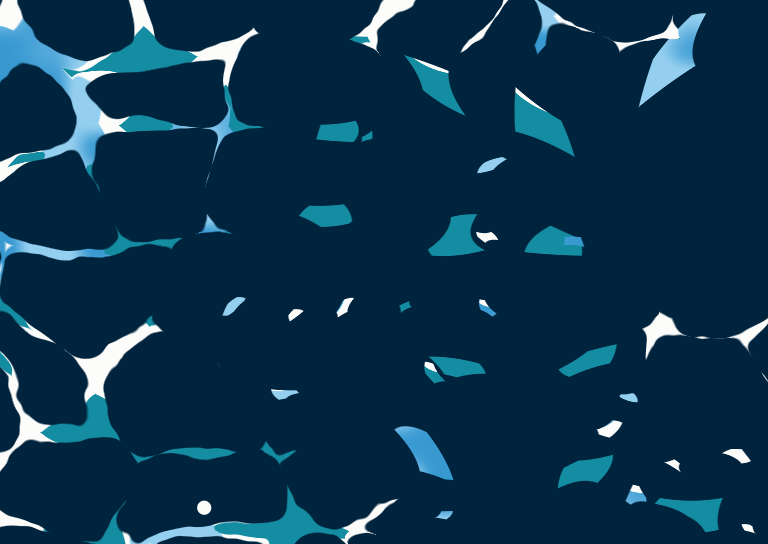
Write a Shadertoy shader that draws this texture.

```glsl
const vec3 NAVY = vec3(0.0, 0.14, 0.24);
const vec3 TEAL = vec3(0.08, 0.55, 0.63);
const vec3 WHITE = vec3(0.99, 0.99, 0.98);
const vec3 PALE_SKY = vec3(0.58, 0.81, 0.94);
const vec3 AZURE = vec3(0.22, 0.60, 0.82);

const vec2 WEB_SCALE = vec2(4.2, 5.4);  // web cells per canvas height
const float WEB_ROUNDING = 0.17;        // thickening at the junctions
const float THIN_STRAND = -0.006;       // negative widths leave gaps
const float THICK_STRAND = 0.022;
const float BIG_CELL = 0.235;
const float BIG_RADIUS = 0.057;
const float SMALL_CELL = 0.12;
const float SMALL_RADIUS = 0.018;
const float DOT_CELL = 0.3;
const float DOT_RADIUS = 0.013;
const float RAGGEDNESS = 0.004;

vec2 hash2(vec2 p) {
    vec3 q = fract(p.xyx * vec3(0.1031, 0.1030, 0.0973));
    q += dot(q, q.yzx + 33.33);
    return fract((q.xx + q.yz) * q.zy);
}

float noise(vec2 p) {
    vec2 i = floor(p), f = fract(p);
    f = f * f * (3.0 - 2.0 * f);
    return mix(mix(hash2(i).x, hash2(i + vec2(1, 0)).x, f.x),
               mix(hash2(i + vec2(0, 1)).x, hash2(i + vec2(1, 1)).x, f.x), f.y);
}

float smoothMin(float a, float b, float k) {
    float h = max(k - abs(a - b), 0.0) / k;
    return min(a, b) - 0.25 * h * h * k;
}

// Coverage of a shape from its signed distance
float fill(float d) {
    return clamp(0.5 - d * iResolution.y, 0.0, 1.0);
}

vec3 skyColor(vec2 p) {
    return mix(PALE_SKY, AZURE, smoothstep(0.45, 0.8, noise(p * 11.0 + 5.0)));
}

float patchField(vec2 p, vec2 center, vec2 radii) {
    return 1.0 - length((p - center) / radii);
}

// Positive near the corners and edges that carry the web
float webRegion(vec2 p) {
    float m = patchField(p, vec2(0.10, 0.82), vec2(0.37, 0.36));
    m = max(m, patchField(p, vec2(0.10, 0.14), vec2(0.38, 0.29)));
    m = max(m, patchField(p, vec2(0.50, 0.00), vec2(0.24, 0.17)));
    m = max(m, patchField(p, vec2(0.96, 1.03), vec2(0.40, 0.15)));
    m = max(m, patchField(p, vec2(1.43, 0.38), vec2(0.25, 0.12)));
    return m + 0.3 * (noise(p * 9.0) - 0.5);
}

// Distance to the nearest cell border, rounded at the corners
float webDistance(vec2 p) {
    vec2 base = floor(p), nearCell = base, nearVec = vec2(9.0);
    for (int y = -1; y <= 1; y++)
    for (int x = -1; x <= 1; x++) {
        vec2 cell = base + vec2(x, y);
        vec2 v = cell + 0.1 + 0.8 * hash2(cell + 17.0) - p;
        if (dot(v, v) < dot(nearVec, nearVec)) { nearVec = v; nearCell = cell; }
    }
    float border = 9.0;
    for (int y = -2; y <= 2; y++)
    for (int x = -2; x <= 2; x++) {
        if (x == 0 && y == 0) continue;
        vec2 cell = nearCell + vec2(x, y);
        vec2 v = cell + 0.1 + 0.8 * hash2(cell + 17.0) - p;
        float d = dot(0.5 * (nearVec + v), normalize(v - nearVec));
        border = smoothMin(border, d, WEB_ROUNDING);
    }
    return border / WEB_SCALE.y;
}

// Scattered four-sided splinters with bowed edges
void drawShards(inout vec3 col, vec2 p, float size, float radius, float chance, float tealShare, float whiteShare) {
    vec2 base = floor(p / size);
    for (int y = -1; y <= 1; y++)
    for (int x = -1; x <= 1; x++) {
        vec2 cell = base + vec2(x, y);
        vec2 seed = cell + 100.0 * size + 40.0;
        vec2 center = (cell + 0.2 + 0.6 * hash2(seed)) * size;
        vec2 pick = hash2(seed + 11.3), form = hash2(seed + 23.7);
        if (pick.x > chance || webRegion(center) > -0.2) continue;

        float a = (form.x - 0.5) * 1.5, r = radius * mix(0.6, 1.25, form.y);
        vec2 q = mat2(cos(a), -sin(a), sin(a), cos(a)) * (p - center);
        q.y *= 2.0;
        float d = length(q) - 1.7 * r;
        for (int k = 0; k < 4; k++) {
            vec2 side = hash2(seed + 31.0 + 7.0 * float(k));
            float b = 1.5708 * float(k) + (side.x - 0.5) * 1.7;
            vec2 n = vec2(cos(b), sin(b));
            float t = dot(q, vec2(-n.y, n.x));
            float bow = mix(-0.25, 0.2, side.y);
            d = max(d, dot(q, n) - r * mix(0.6, 1.0, side.y) + bow * t * t / r);
        }
        vec3 tint = pick.y < tealShare ? TEAL : pick.y < tealShare + whiteShare ? WHITE : skyColor(p);
        // Bright facet on one end of some pieces
        vec3 facet = form.x < 0.5 ? WHITE : skyColor(p);
        float cut = 0.6 * r - dot(q, vec2(-0.6, 0.8)) + 0.3 * q.x * q.x / r;
        if (form.y > 0.5) tint = mix(tint, facet, fill(cut));
        col = mix(col, tint, fill(d * 0.65));
    }
}

void mainImage(out vec4 fragColor, in vec2 fragCoord) {
    vec2 p = fragCoord / iResolution.y;
    vec3 col = NAVY;

    drawShards(col, p, BIG_CELL, BIG_RADIUS, 0.66, 0.82, 0.05);
    drawShards(col, p, SMALL_CELL, SMALL_RADIUS, 0.42, 0.15, 0.42);

    // Web strands, tapering to points where the region ends
    vec2 warp = vec2(noise(p * 6.0 + 3.0), noise(p * 6.0 + 47.0)) - 0.5;
    warp += 0.3 * vec2(noise(p * 19.0 + 9.0), noise(p * 19.0 + 31.0)) - 0.15;
    float web = webDistance((p + 0.06 * warp) * WEB_SCALE + 2.0);
    web += RAGGEDNESS * (noise(p * 55.0) - 0.5);
    float region = webRegion(p);
    float width = min(region * 0.06, mix(THIN_STRAND, THICK_STRAND, noise(p * 8.0 + 21.0)));

    // Flat colour pieces inside the strands
    float tone = noise(p * vec2(7.0, 9.0) + 61.0) + 9.0 * web + 0.25 * smoothstep(0.5, 0.9, p.x);
    float skyTone = noise(p * 8.0 + 83.0) + 4.0 * web;
    vec3 strand = mix(TEAL, WHITE, fill((0.56 - tone) * 0.12));
    strand = mix(strand, skyColor(p), fill((0.71 - skyTone) * 0.12));
    col = mix(col, strand, fill((web - width) * 0.8));

    // A few round white dots among the web
    vec2 dotCell = floor(p / DOT_CELL);
    vec2 dotCenter = (dotCell + 0.2 + 0.6 * hash2(dotCell + 5.0)) * DOT_CELL;
    if (webRegion(dotCenter) > 0.15 && hash2(dotCell + 91.0).x < 0.6)
        col = mix(col, WHITE, fill(length(p - dotCenter) - DOT_RADIUS));

    fragColor = vec4(col, 1.0);
}
```
